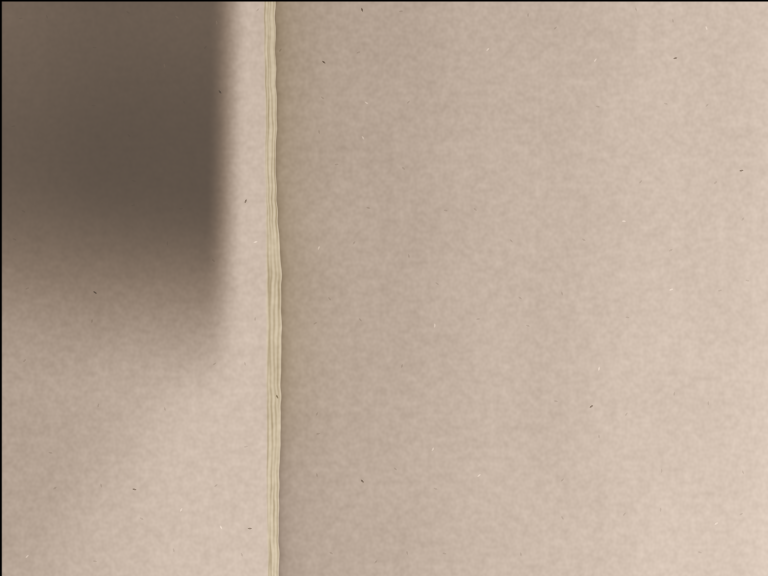
A Shadertoy shader for this texture:

```glsl
// Two sheets of warm grey cardboard meeting at a frayed vertical fold.
// Smooth tone fields set the light and a soft cast shadow; gradient noise
// adds pulp mottling, hashed cells scatter flecks, a loop draws the creases.

const float FOLD_LEFT = 0.459;
const float FOLD_RIGHT = 0.479;
const float CREASES = 4.0;
const float SHADOW_EDGE = 0.398;
const float SHADOW_TONE = 0.375;
const float MOTTLE = 0.055;
const float FLECK_CELLS = 15.0;
const vec2 BORDER = vec2(0.0032, 0.0026);
const vec3 WARMTH = vec3(0.0, 0.07, 0.13);
const vec3 RIDGE = vec3(0.83, 0.77, 0.66);

float hash(vec2 p) {
    vec3 q = fract(vec3(p.xyx) * 0.1031);
    q += dot(q, q.yzx + 33.33);
    return fract((q.x + q.y) * q.z);
}

vec2 gradient(vec2 cell) {
    float a = 6.2832 * hash(cell);
    return vec2(cos(a), sin(a));
}

float gradientNoise(vec2 p) {
    vec2 i = floor(p), f = fract(p);
    vec2 w = f * f * f * (f * (f * 6.0 - 15.0) + 10.0);
    vec2 e = vec2(1.0, 0.0);
    float low = mix(dot(gradient(i), f), dot(gradient(i + e), f - e), w.x);
    float high = mix(dot(gradient(i + e.yx), f - e.yx),
                     dot(gradient(i + e.xx), f - e.xx), w.x);
    return mix(low, high, w.y);
}

// Pulp texture, from broad clouds to fine fibres
float pulp(vec2 p) {
    return 0.25 * gradientNoise(p * 9.0 + 4.0)
         + 0.40 * gradientNoise(p * vec2(38.0, 45.0) + 17.0)
         + 0.55 * gradientNoise(p * vec2(85.0, 95.0) + 31.0)
         + 0.40 * gradientNoise(p * vec2(170.0, 150.0) + 53.0);
}

// Small elongated specks: mostly dark, some pale
float flecks(vec2 p) {
    vec2 cell = floor(p * FLECK_CELLS);
    float kind = hash(cell + 71.0);
    vec2 centre = 0.2 + 0.6 * vec2(hash(cell + 5.0), hash(cell + 23.0));
    vec2 d = (fract(p * FLECK_CELLS) - centre) / FLECK_CELLS;
    float a = 3.1416 * hash(cell + 41.0);
    d = mat2(cos(a), sin(a), -sin(a), cos(a)) * d;
    float mark = 1.0 - smoothstep(0.4, 1.4, length(d / vec2(0.0016, 0.0034)));
    float strength = kind < 0.05 ? -0.24 : kind < 0.30 ? -0.06 : kind > 0.93 ? 0.09 : 0.0;
    return mark * strength;
}

// Left sheet: lit tone with a cast shadow fading downward
float leftTone(vec2 p) {
    float lit = 0.70 + 0.08 * smoothstep(0.0, 0.42, p.x) + 0.05 * (1.0 - p.y);
    float edge = SHADOW_EDGE - 0.02 * (1.0 - p.y);
    float side = 1.0 - smoothstep(edge - 0.035, edge + 0.035, p.x);
    float fall = smoothstep(0.30, 0.70, p.y + 0.13 * (p.x - 0.2));
    float core = SHADOW_TONE + 0.04 * smoothstep(0.75, 1.0, p.y)
               + 0.03 * (1.0 - smoothstep(0.0, 0.2, p.x));
    float diagonal = p.y - 0.375 - 1.13 * (p.x - 0.40);
    lit -= 0.04 * smoothstep(-0.08, 0.15, diagonal) * side;
    return mix(lit, core, side * fall);
}

// Right sheet: brightens away from the fold, with faint vertical waves
float rightTone(vec2 p, float foldEdge) {
    float d = max(p.x - foldEdge, 0.0);
    float tone = 0.67 + 0.17 * pow(d / 0.85, 0.75) + 0.05 * (0.6 - p.y);
    tone += 0.006 * sin(p.x * 23.0 + 1.0);
    return tone - 0.035 * exp(-d / 0.04) - 0.08 * exp(-d / 0.006);
}

vec3 cardboard(float tone) {
    return tone - WARMTH * smoothstep(0.0, 0.6, tone);
}

void mainImage(out vec4 fragColor, in vec2 fragCoord) {
    vec2 p = fragCoord / iResolution.y;
    float px = 1.0 / iResolution.y;

    // Fold outline, wavering along its length
    float waver = 0.0025 * gradientNoise(vec2(p.y * 9.0, 2.5))
                + 0.0022 * gradientNoise(vec2(p.y * 38.0, 7.5));
    float foldL = FOLD_LEFT + 0.006 * (1.0 - p.y) + 0.5 * waver;
    float foldR = FOLD_RIGHT + 0.009 * (1.0 - smoothstep(0.5, 0.68, p.y))
                - 0.004 * (1.0 - smoothstep(0.0, 0.35, p.y)) + waver;

    // Sheets
    float onRight = smoothstep(foldR - px, foldR + px, p.x);
    float tone = mix(leftTone(p), rightTone(p, foldR), onRight);
    float grain = MOTTLE * pulp(p) + flecks(p);
    vec3 color = cardboard(tone + grain * smoothstep(0.2, 0.75, tone));
    color.b -= 0.03 * onRight * exp(-max(p.x - foldR, 0.0) / 0.05) * smoothstep(0.1, 0.4, p.y);

    // Ridge with long dark creases
    float q = (p.x - foldL) / (foldR - foldL);
    float ridge = smoothstep(foldL - 0.003, foldL + 0.003, p.x) * (1.0 - onRight);
    float crease = 0.0;
    for (float i = 0.0; i < CREASES; i++) {
        float at = (i + 0.35) / CREASES + 0.22 * gradientNoise(vec2(p.y * 6.0, i * 3.7 + 0.5));
        float depth = 0.09 + 0.14 * gradientNoise(vec2(p.y * 13.0, i * 5.3 + 0.5));
        crease += depth * exp(-pow((q - at) / 0.085, 2.0));
    }
    vec3 ridgeColor = RIDGE + 0.04 * (0.5 - p.y) - crease * vec3(1.0, 1.05, 1.15);
    color = mix(color, ridgeColor + grain, ridge * 0.85);

    // Thin black margin at left and top
    float inside = smoothstep(BORDER.x - px, BORDER.x + px, p.x)
                 * smoothstep(BORDER.y - px, BORDER.y + px, 1.0 - p.y);
    fragColor = vec4(clamp(color * inside, 0.0, 1.0), 1.0);
}
```
